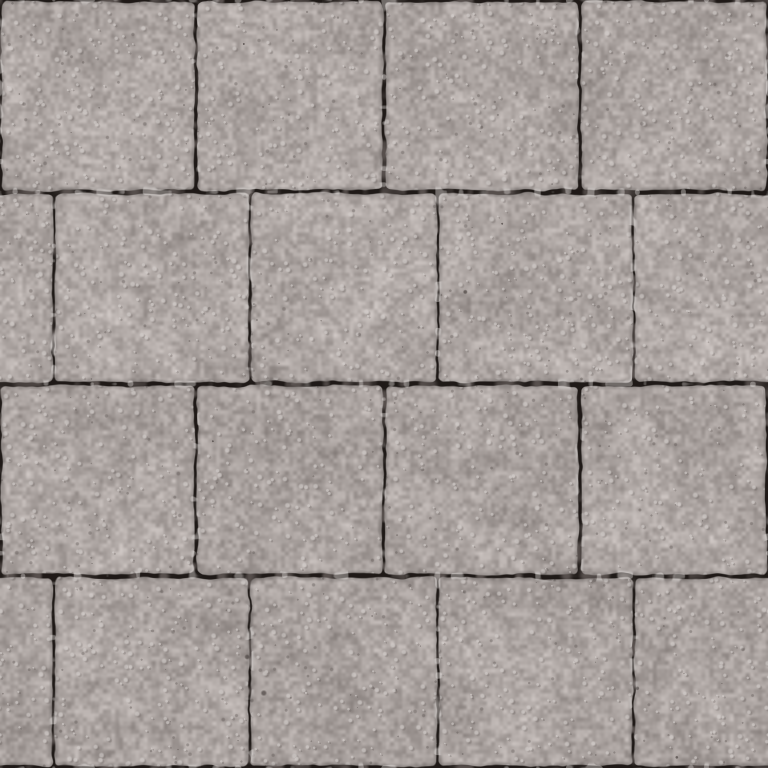
Write a three.js fragment shader that draws this texture.

```glsl
varying vec2 vUv;

const float ROWS = 4.0;
const float PAIR_WIDTH = 0.5;        // two stones of slightly unequal width
const float FIRST_WIDTH = 0.255;
const float ROW_SHIFT = 0.07;
const float BED_HALF = 0.0026;       // half widths of the joints
const float HEAD_HALF = 0.0021;
const float HEAD_HALF_SHIFTED = 0.0015;
const float CORNER = 0.006;
const float SOFTNESS = 0.0012;
const float WOBBLE = 0.0032;
const float GRAIN = 0.13;
const float BLOTCH = 0.055;
const float STONE_TINT = 0.016;
const vec3 STONE = vec3(0.675, 0.645, 0.633);
const vec3 CHIP = vec3(0.83, 0.81, 0.80);
const vec3 PIT = vec3(0.36, 0.33, 0.32);
const vec3 JOINT_DARK = vec3(0.12, 0.10, 0.09);
const vec3 JOINT_DUST = vec3(0.34, 0.31, 0.30);

vec2 hash2(vec2 c) {
  vec3 h = fract(c.xyx * vec3(0.1031, 0.1030, 0.0973));
  h += dot(h, h.yzx + 33.33);
  return fract((h.xx + h.yz) * h.zy);
}

// Value noise that wraps after n cells
float noise(vec2 p, float n, float seed) {
  vec2 g = p * n;
  vec2 c = floor(g);
  vec2 f = g - c;
  f = f * f * (3.0 - 2.0 * f);
  float a = hash2(mod(c, n) + seed).x;
  float b = hash2(mod(c + vec2(1.0, 0.0), n) + seed).x;
  float d = hash2(mod(c + vec2(0.0, 1.0), n) + seed).x;
  float e = hash2(mod(c + 1.0, n) + seed).x;
  return mix(mix(a, b, f.x), mix(d, e, f.x), f.y);
}

// Cellular spots: a share of n by n wrapped cells holds one spot each
float spots(vec2 p, float n, float share, float radius, float seed) {
  vec2 g = p * n;
  vec2 c = floor(g);
  float result = 0.0;
  for (int j = -1; j <= 1; j++) {
    for (int i = -1; i <= 1; i++) {
      vec2 cell = c + vec2(float(i), float(j));
      vec2 key = mod(cell, n) + seed;
      vec2 kind = hash2(key + 57.0);
      float r = radius * (0.5 + kind.y);
      float d = length(g - cell - hash2(key));
      float spot = 1.0 - smoothstep(0.3 * r, r, d);
      result = max(result, spot * step(kind.x, share));
    }
  }
  return result;
}

void main() {
  // Uneven stone outlines
  vec2 warp = vec2(noise(vUv, 48.0, 11.0), noise(vUv, 48.0, 23.0)) - 0.5;
  warp += 0.5 * (vec2(noise(vUv, 120.0, 31.0), noise(vUv, 120.0, 43.0)) - 0.5);
  vec2 p = vUv + WOBBLE * warp;

  // Stone layout
  float row = mod(floor(p.y * ROWS), ROWS);
  float shifted = 1.0 - mod(row, 2.0);
  float x = fract(p.x - ROW_SHIFT * shifted);
  float u = mod(x, PAIR_WIDTH);
  float column = 2.0 * floor(x / PAIR_WIDTH) + step(FIRST_WIDTH, u);
  float headDist = min(min(u, PAIR_WIDTH - u), abs(u - FIRST_WIDTH));
  float bedDist = (0.5 - abs(fract(p.y * ROWS) - 0.5)) / ROWS;

  // Signed distance to the rounded stone edge, positive in the joint
  vec2 halfJoint = vec2(mix(HEAD_HALF, HEAD_HALF_SHIFTED, shifted), BED_HALF);
  halfJoint *= 0.65 + 0.7 * noise(vUv, 36.0, 71.0);
  vec2 b = halfJoint - vec2(headDist, bedDist) + CORNER;
  float edge = length(max(b, 0.0)) + min(max(b.x, b.y), 0.0) - CORNER;

  // Stone face: tint, blotches and fine grain
  float tone = STONE_TINT * (hash2(vec2(column, row) + 5.0).x - 0.5);
  tone += BLOTCH * (noise(vUv, 13.0, 3.0) - 0.5);
  tone += BLOTCH * (noise(vUv, 37.0, 7.0) - 0.5);
  tone += GRAIN * (noise(vUv, 190.0, 13.0) - 0.5);
  tone += 0.7 * GRAIN * (noise(vUv, 110.0, 17.0) - 0.5);
  vec3 color = STONE + tone;

  // Raised pale chips with a shaded side, then small and rare large pits
  vec2 shade = vec2(-0.0022, 0.0018);
  float chips = spots(vUv, 96.0, 0.22, 0.3, 101.0);
  float shadows = spots(vUv + shade, 96.0, 0.22, 0.3, 101.0);
  color = mix(color, PIT, 0.28 * shadows * (1.0 - chips));
  color = mix(color, CHIP, 0.6 * chips);
  color = mix(color, PIT, 0.4 * spots(vUv, 70.0, 0.09, 0.17, 151.0));
  color = mix(color, PIT, 0.85 * spots(vUv, 16.0, 0.03, 0.055, 211.0));

  // Worn rim, with pale crumbs here and there
  float rim = smoothstep(-0.006, 0.0, edge);
  color *= 1.0 - 0.13 * rim;
  float crumbs = smoothstep(0.66, 0.85, noise(vUv, 100.0, 83.0));
  color = mix(color, CHIP, 0.75 * crumbs * rim);

  // Dark joints with some dust
  float dust = smoothstep(0.45, 0.95, noise(vUv, 80.0, 91.0));
  vec3 joint = mix(JOINT_DARK, JOINT_DUST, dust);
  joint = mix(joint, CHIP, 0.45 * crumbs);
  color = mix(color, joint, smoothstep(-SOFTNESS, SOFTNESS, edge));

  gl_FragColor = vec4(color, 1.0);
}
```
